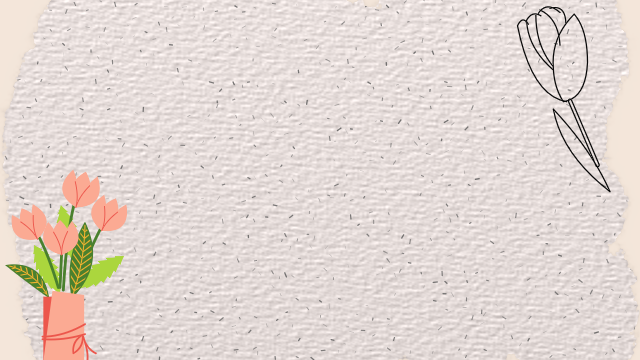
A Shadertoy shader for this background:

```glsl
// Torn handmade paper with flecks, a wrapped tulip bouquet and an inked tulip.
#define CANVAS_H 432.0
#define CREAM vec3(0.955, 0.902, 0.855)
#define PAPER vec3(0.898, 0.862, 0.853)
#define CORAL vec3(0.985, 0.665, 0.575)
#define RED vec3(0.925, 0.34, 0.3)
#define LIME vec3(0.67, 0.84, 0.24)
#define GREEN vec3(0.29, 0.5, 0.18)
#define GOLD vec3(0.95, 0.7, 0.19)
#define RELIEF 0.105
#define CELL 23.0

vec2 p; // canvas position, y down
vec3 col;

float hash(vec2 c) {
  vec3 q = fract(c.xyx * 0.1031);
  q += dot(q, q.yzx + 33.33);
  return fract((q.x + q.y) * q.z);
}
float noise(vec2 c) {
  vec2 i = floor(c), f = fract(c), e = vec2(0, 1);
  f *= f * (3.0 - 2.0 * f);
  return mix(mix(hash(i), hash(i + e.yx), f.x), mix(hash(i + e), hash(i + 1.0), f.x), f.y);
}
void paint(float d, vec3 ink) {
  col = mix(col, ink, clamp(0.5 - d * iResolution.y / CANVAS_H, 0.0, 1.0));
}
float segment(vec2 a, vec2 b) {
  vec2 d = b - a;
  return length(p - a - d * clamp(dot(p - a, d) / dot(d, d), 0.0, 1.0));
}
// Add a quadratic curve: start, control, end.
void stroke(inout float d, mat3x2 m) {
  vec2 last = m[0];
  for (float t = 0.1; t < 1.05; t += 0.1) {
    vec2 next = mix(mix(m[0], m[1], t), mix(m[1], m[2], t), t);
    d = min(d, segment(last, next));
    last = next;
  }
}
// Position along a leaf, offset from its bent midrib, length.
vec3 frame(vec4 ends, float bend) {
  vec2 d = ends.zw - ends.xy, q = p - ends.xy;
  float len = length(d), s = dot(q, d) / len / len;
  return vec3(s, (q.y * d.x - q.x * d.y) / len - bend * 4.0 * s * (1.0 - s), len);
}
float leaf(vec3 f, float width) {
  return max(abs(f.y) - width * 4.0 * f.x * (1.0 - f.x), (abs(f.x - 0.5) - 0.5) * f.z);
}
void limeLeaf(vec4 ends) {
  vec3 f = frame(ends, 0.0);
  paint(leaf(f, 9.0 + 4.0 * fract(f.x * 7.0)), LIME);
}
void veinedLeaf(vec4 ends, float width, float bend) {
  vec3 f = frame(ends, bend);
  float body = leaf(f, width), ribs = abs(fract((f.x * f.z + abs(f.y)) / 8.0) - 0.5) * 5.6;
  paint(body, GREEN);
  paint(max(min(ribs, abs(f.y)) - 0.65, body + 1.8), GOLD);
}
void bloom(vec4 ends) {
  vec2 base = ends.xy, axis = ends.zw - base, side = vec2(-axis.y, axis.x);
  float len = length(axis), body = leaf(frame(ends, 0.0), 0.25 * len), lines = 1e4;
  for (float s = -1.0; s < 2.0; s += 2.0) {
    vec4 petal = vec4(base, base + axis * 0.96 + side * s * 0.34);
    body = min(body, leaf(frame(petal, s * 0.12 * len), 0.21 * len));
    stroke(lines, mat3x2(base, base + axis * 0.3, base + axis * 0.66 + side * s * 0.2));
  }
  paint(body, CORAL);
  paint(lines - 0.55, RED);
}
// Ragged sheet, positive inside.
float sheet() {
  float left[10] = float[](60., 40., 20., 4., 6., 8., 20., 24., 29., 42.);
  float right[10] = float[](735., 753., 750., 728., 726., 752., 740., 762., 763., 757.);
  float y = min(p.y / 48.0, 8.99), t = fract(y);
  int i = int(y);
  float d = min(p.x - mix(left[i], left[i + 1], t), mix(right[i], right[i + 1], t) - p.x);
  d = min(d, length(vec2(abs(p.x - 547.0) - 68.0, p.y - 437.0)) - 10.0);
  d = min(d, length(p - vec2(736, 297)) - 8.0);
  d = min(d, length(vec2(p.x * 0.4 - 177.0, p.y + 2.0)) - 9.0);
  return d + 9.0 * noise(p * 0.09) + 5.0 * noise(p * 0.3) - 7.0;
}
float height(vec2 c) {
  float weave = sin((c.y - c.x * 0.05) * 0.85 + 5.0 * noise(c * 0.035));
  return noise(c * vec2(0.14, 0.28)) + 0.6 * noise(c * vec2(0.35, 0.5)) + 0.13 * weave;
}
void drawPaper() {
  float d = sheet();
  vec3 back = col - 0.05 * exp(min(d, 0.0) / 2.5);
  col = PAPER + (height(p + 1.2) - height(p - 1.2)) * RELIEF + 0.015 - p.y * 7e-5;
  col += (noise(p * 0.25) - 0.55) * 0.12 * exp(-max(d, 0.0) / 7.0);
  // Scattered fibres in two offset grids.
  for (float k = 0.0; k < 2.0; k++) {
    vec2 id = floor(p / CELL + k * 37.4);
    float r = hash(id + 5.0), a = 6.283 * hash(id + 11.0), tone = hash(id + 7.0);
    vec2 c = (id - k * 37.4 + 0.25 + 0.5 * vec2(hash(id), tone)) * CELL;
    vec2 dir = vec2(cos(a), sin(a)) * (0.4 + 2.2 * r * r);
    if (r > 0.4) paint(segment(c - dir, c + dir) - 0.3 - 0.5 * tone, mix(col, vec3(0.33), 0.2 + 0.6 * tone));
  }
  paint(d, back);
}
void drawBouquet() {
  limeLeaf(vec4(73, 246, 90, 315));
  limeLeaf(vec4(41, 294, 72, 352));
  limeLeaf(vec4(149, 307, 92, 346));
  float stems = segment(vec2(74, 303), vec2(72, 345)), ribbon = 1e4;
  stroke(stems, mat3x2(89, 245, 80, 280, 76, 348));
  stroke(stems, mat3x2(46, 283, 58, 305, 70, 345));
  stroke(stems, mat3x2(121, 274, 108, 298, 90, 348));
  paint(stems - 1.7, GREEN);
  veinedLeaf(vec4(102, 266, 86, 358), 13.0, -4.0);
  veinedLeaf(vec4(6, 318, 59, 358), 8.5, -8.0);
  bloom(vec4(91, 249, 103, 206)); bloom(vec4(45, 287, 26, 250));
  bloom(vec4(74, 306, 72, 264)); bloom(vec4(122, 277, 139, 238));
  // Wrap, ribbon and bow.
  vec2 fold = (p - vec2(63, 349)) * 0.13;
  paint(max(abs(p.x - 65.0) - 13.0, 356.0 - p.y), RED);
  paint(max(max(349.0 + fold.x - p.y, p.x - 101.0), 63.0 - fold.y - p.x), CORAL);
  stroke(ribbon, mat3x2(51, 404, 76, 404, 102, 389));
  stroke(ribbon, mat3x2(51, 407, 76, 409, 102, 401));
  stroke(ribbon, mat3x2(99, 402, 103, 418, 115, 424));
  stroke(ribbon, mat3x2(99, 402, 106, 420, 105, 432));
  paint(min(ribbon, abs(leaf(frame(vec4(99, 402, 88, 424), 0.0), 4.0))) - 1.1, RED);
}
void drawInkTulip() {
  // Stem, blade, cup, then petals.
  float d = 1e4;
  stroke(d, mat3x2(684, 121, 700, 158, 717, 198));
  d = abs(d - 2.0);
  stroke(d, mat3x2(664, 131, 710, 180, 732, 230));
  stroke(d, mat3x2(664, 131, 674, 185, 732, 230));
  stroke(d, mat3x2(676, 122, 703, 118, 705, 75));
  stroke(d, mat3x2(705, 75, 705, 35, 689, 17));
  stroke(d, mat3x2(621, 31, 638, 115, 680, 122));
  stroke(d, mat3x2(689, 17, 661, 45, 664, 82));
  stroke(d, mat3x2(664, 82, 665, 105, 676, 122));
  stroke(d, mat3x2(621, 31, 627, 18, 634, 29));
  stroke(d, mat3x2(632, 26, 634, 58, 664, 84));
  stroke(d, mat3x2(631, 26, 638, 12, 649, 19));
  stroke(d, mat3x2(643, 18, 643, 55, 664, 80));
  stroke(d, mat3x2(646, 16, 656, 1, 672, 15));
  stroke(d, mat3x2(648, 12, 670, 22, 672, 54));
  stroke(d, mat3x2(660, 10, 678, 5, 679, 27));
  paint(d - 0.75, vec3(0.03));
}
void mainImage(out vec4 fragColor, in vec2 fragCoord) {
  p = vec2(fragCoord.x, iResolution.y - fragCoord.y) * CANVAS_H / iResolution.y;
  col = CREAM;
  drawPaper();
  if (p.x < 160.0 && p.y > 195.0) drawBouquet();
  if (p.x > 610.0 && p.y < 240.0) drawInkTulip();
  fragColor = vec4(col, 1.0);
}
```
